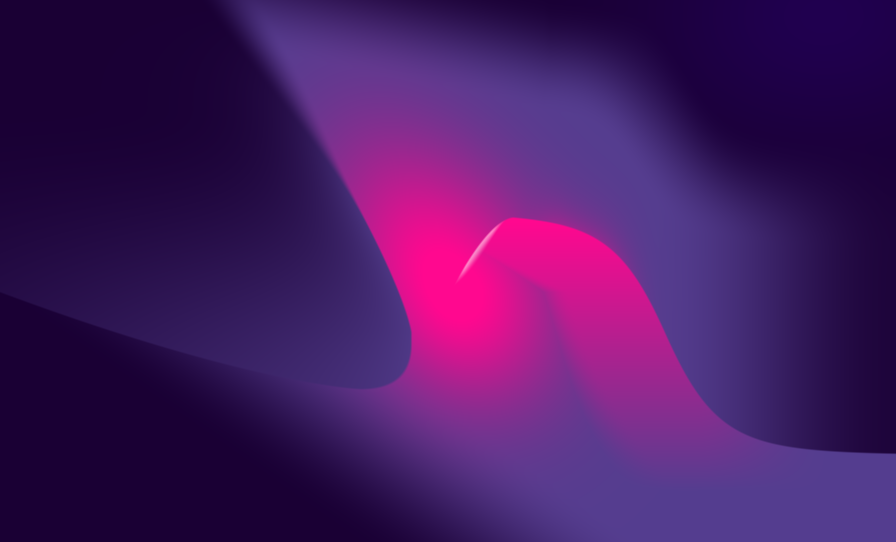
Write a Shadertoy shader that draws this background.

```glsl
const vec3 NIGHT  = vec3(0.100, 0.000, 0.205);
const vec3 NAVY   = vec3(0.125, 0.000, 0.310);
const vec3 VIOLET = vec3(0.330, 0.240, 0.560);
const vec3 PINK   = vec3(1.000, 0.030, 0.560);
const vec3 SHEEN  = vec3(1.000, 0.780, 0.900);

const vec2  CORNER_GLOW = vec2(1.52, 0.03);
const vec2  PINK_CENTRE = vec2(0.840, 0.535);
const vec2  PINK_AXIS   = vec2(-0.555, -0.832);
const float CREST_X     = 0.948;
const float FOOT_WIDTH  = 0.108;
const float BAND_BLUR   = 0.105;
const float TAIL_BLUR   = 0.150;
const float LOBE_ROUND  = 0.080;
const float RIM_WIDTH   = 0.065;
const float SHEEN_WIDTH = 0.016;

// Curves: depth below the top edge, in canvas heights
float ridgeCurve(float x) {
    float s = x - 1.228;
    float foot = max(CREST_X - x, 0.0) / FOOT_WIDTH;
    return 0.616 + 0.224 * tanh(s / (0.101 + 0.16 * abs(s))) + 0.127 * pow(foot, 1.6);
}

float bandCurve(float x) {
    float rise = min(0.2 * (x - 0.529), 0.097);
    return rise + 0.129 * (1.0 + tanh((x - 1.224) / 0.108));
}

// Turns a vertical offset into an approximate distance
float slopeScale(float y0, float y1, float stepX) {
    float slope = (y1 - y0) / stepX;
    return inversesqrt(1.0 + slope * slope);
}

float smoothMax(float a, float b, float k) {
    float h = max(k - abs(a - b), 0.0) / k;
    return max(a, b) + 0.25 * h * h * k;
}

// Stretched pink glow, longer toward the upper left
float pinkGlow(vec2 p) {
    vec2 q = p - PINK_CENTRE;
    float along = dot(q, PINK_AXIS);
    float across = dot(q, vec2(-PINK_AXIS.y, PINK_AXIS.x));
    along /= along > 0.0 ? 0.205 : 0.151;
    across /= 0.119;
    return min(1.08 * exp(-0.5 * (along * along + across * across)), 1.0);
}

// Pink fold below the ridge, with a soft curved left side
float pinkFold(vec2 p) {
    float below = p.y - 0.539;
    float side = 0.991 + (below > 0.0 ? 0.25 * below + 0.83 * below * below : 2.0 * below);
    float mask = smoothstep(-0.06, 0.06, p.x - side);
    float fade = clamp(1.0 - (p.y - 0.41) / 0.496, 0.0, 1.0);
    return mask * fade * (1.0 - smoothstep(1.28, 1.54, p.x));
}

void mainImage(out vec4 fragColor, in vec2 fragCoord) {
    float aa = 1.2 / iResolution.y;
    vec2 p = fragCoord / iResolution.y;
    p.y = 1.0 - p.y;

    // Dark backdrop
    vec2 corner = (p - CORNER_GLOW) / vec2(0.30, 0.22);
    vec3 backdrop = mix(NIGHT, NAVY, exp(-dot(corner, corner)));

    // Violet band with blurred upper and lower limits
    float h = 0.01;
    float bandY = bandCurve(p.x);
    float bandD = (p.y - bandY) * slopeScale(bandY, bandCurve(p.x + h), h);
    float tailD = (0.733 + 0.7 * (p.x - 0.539) - p.y) / 1.22;
    float tail = smoothstep(-TAIL_BLUR, TAIL_BLUR, tailD);
    float band = smoothstep(-BAND_BLUR, BAND_BLUR, bandD) * tail;

    // Space above the ridge, darkening to the right
    float shade = 1.0 - 0.93 * smoothstep(1.20, 1.66, p.x);
    vec3 above = mix(backdrop, VIOLET, band * shade);
    float glow = pinkGlow(p);
    above = mix(above, PINK, glow);

    // Ridge distance, positive underneath
    h = 0.002;
    float ridgeY = ridgeCurve(p.x);
    float ridgeD = (p.y - ridgeY) * slopeScale(ridgeCurve(p.x - h), ridgeCurve(p.x + h), 2.0 * h);
    float halo = smoothstep(0.96, 1.04, p.x) * (1.0 - smoothstep(1.10, 1.23, p.x));
    above = mix(above, PINK, 0.32 * halo * exp(-max(-ridgeD, 0.0) / 0.03));

    // Space under the ridge
    vec3 under = mix(backdrop, VIOLET, tail);
    under = mix(under, PINK, max(glow, pinkFold(p)));
    vec3 color = mix(above, under, smoothstep(-aa, aa, ridgeD));

    // Crescent sheen on the rising side
    float t = clamp((p.x - 0.836) / 0.10, 0.0, 1.0);
    float thickness = SHEEN_WIDTH * sin(3.14159 * t) + 1e-4;
    float sheen = smoothstep(-aa, aa, ridgeD) * (1.0 - smoothstep(0.0, thickness, ridgeD));
    color = mix(color, SHEEN, 0.7 * sheen * smoothstep(0.0, 0.25, t) * (1.0 - smoothstep(0.7, 1.0, t)));

    // Left lobe: sharp low down, blurred near the top
    float lobeX = 0.759 - 0.338 * pow(max(0.614 - p.y, 0.0) / 0.614, 1.27);
    float lobeY = 0.718 - 0.179 * pow(max(0.668 - p.x, 0.0) / 0.668, 1.39);
    float sideD = 0.86 * (p.x - lobeX);
    float lobeD = smoothMax(sideD, 0.96 * (p.y - lobeY), LOBE_ROUND);
    float blur = mix(0.045, aa, smoothstep(0.0, 0.42, p.y));
    float rim = 0.85 * exp(min(sideD, 0.0) / RIM_WIDTH) * smoothstep(0.0, 0.45, p.y);
    float ramp = smoothstep(0.2, 0.75, p.y) * (0.3 + 0.7 * p.x);
    float lobeLight = 1.0 - (1.0 - rim) * (1.0 - min(ramp, 0.85));
    vec3 lobe = mix(NIGHT, VIOLET * 0.96, lobeLight);
    color = mix(color, lobe, 1.0 - smoothstep(-blur, blur, lobeD));

    fragColor = vec4(color, 1.0);
}
```
